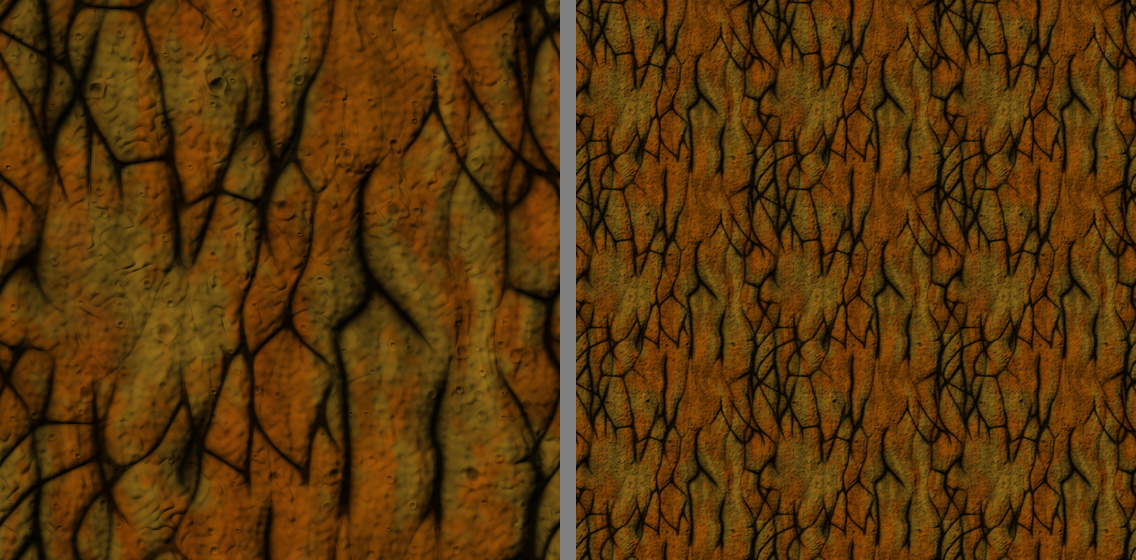
Left, the tile; right, the same tile 3 across and 3 down.
This texture is drawn by a Shadertoy shader. Its source:

```glsl
// Twisted, mossy roots: two bent layers of long, pointed Voronoi cells form rounded
// strands with fading crevices; fibres, crumbs and knots are added as height, then lit.
// Every lattice wraps at a whole number of cells, so the square tiles.

// Whole-number turn: hides the lattice axes yet still tiles; scales by five
const mat2 TURN = mat2(4, -3, 3, 4);

float hash(vec2 p) {
    vec3 q = fract(p.xyx * 0.1031);
    q += dot(q, q.yzx + 33.33);
    return fract((q.x + q.y) * q.z);
}

vec2 hash2(vec2 p) {
    return vec2(hash(p + 7.0), hash(p + 61.0));
}

// Smooth value noise that repeats after "cells" lattice steps
float noise(vec2 uv, vec2 cells, float seed) {
    vec2 p = uv * cells, i = floor(p), f = p - i;
    f = f * f * f * (f * (f * 6.0 - 15.0) + 10.0);
    vec2 a = mod(i, cells) + seed, b = mod(i + 1.0, cells) + seed;
    return mix(mix(hash(a), hash(vec2(b.x, a.y)), f.x),
               mix(hash(vec2(a.x, b.y)), hash(b), f.x), f.y);
}

// Leans the upright strands sideways
vec2 bend(vec2 uv, float seed) {
    float sway = 0.25 * (noise(uv, vec2(2), seed) - 0.5)
               + 0.09 * (noise(uv, vec2(4, 5), seed + 12.0) - 0.5)
               + 0.015 * (noise(TURN * uv, vec2(3), seed + 26.0) - 0.5);
    float slide = 0.10 * (noise(uv, vec2(4, 3), seed + 38.0) - 0.5);
    return uv + vec2(sway, slide);
}

// Cell point; odd rows shift by half a cell so that strands end in points
vec2 site(vec2 cell, vec2 grid, float seed) {
    cell = mod(cell, grid);
    return vec2(0.7, 0.7) * hash2(cell + seed) + vec2(0.5 * mod(cell.y, 2.0), 0.0);
}

// Softened distance to the nearest cell border, in canvas units
float borderDistance(vec2 uv, vec2 grid, float seed) {
    vec2 p = uv * grid, cell = floor(p), f = p - cell, nearest = vec2(0.0);
    float best = 9.0, sum = 0.0;
    for (int y = -1; y <= 1; y++)
    for (int x = -1; x <= 1; x++) {
        vec2 o = vec2(x, y);
        vec2 r = o + site(cell + o, grid, seed) - f;
        if (dot(r, r) < best) { best = dot(r, r); nearest = r; }
    }
    for (int y = -2; y <= 2; y++)
    for (int x = -2; x <= 2; x++) {
        vec2 o = vec2(x, y);
        vec2 r = o + site(cell + o, grid, seed) - f, gap = r - nearest;
        if (dot(gap, gap) > 1e-5) {
            vec2 n = normalize(gap);
            sum += exp(-150.0 * dot(0.5 * (r + nearest), n) / length(n * grid));
        }
    }
    return max(-log(sum + 1e-9) / 150.0, 0.0);
}

// Scattered, ragged hollows with raised rims
float knots(vec2 uv, float grid, float share, float seed) {
    vec2 p = uv * grid, id = mod(floor(p), grid) + seed;
    vec2 centre = 0.32 + 0.36 * hash2(id);
    float r = length(fract(p) - centre) / (0.07 + 0.09 * hash(id + 5.0));
    r *= 0.6 + 0.8 * noise(TURN * uv, vec2(13), 5.0);
    float rim = exp(-5.0 * (r - 1.2) * (r - 1.2));
    float depth = 0.4 + 0.6 * hash(id + 29.0);
    return step(hash(id + 17.0), share) * depth * (0.6 * rim - exp(-2.5 * r * r));
}

// x: surface height, y: clear of crevices, z: roundness of the strands
vec3 bark(vec2 uv) {
    vec2 q = bend(uv, 11.0);
    float d = borderDistance(q, vec2(7, 2), 3.0);
    float s = borderDistance(bend(uv, 131.0), vec2(10, 4), 41.0);
    float open = smoothstep(0.3, 0.65, noise(uv, vec2(6, 5), 71.0));
    float split = smoothstep(0.4, 0.7, noise(uv, vec2(6, 4), 83.0));
    float cover = mix(1.0, 1.0 - exp(-d / mix(0.004, 0.013, open)), 0.2 + 0.8 * open);
    cover *= mix(1.0, 1.0 - exp(-s / 0.007), 0.9 * split);
    float round = mix(1.0, 1.0 - exp(-d / 0.03), 0.4 + 0.6 * open);
    round *= mix(1.0, 1.0 - exp(-s / 0.02), 0.6 * split);

    float fibre = 0.6 * noise(q, vec2(56, 9), 97.0) + 0.4 * noise(q, vec2(90, 24), 33.0);
    vec2 curl = 0.025 * vec2(noise(uv, vec2(26), 13.0), noise(uv, vec2(26), 29.0));
    float crumb = 2.0 * noise(TURN * (uv + curl), vec2(10), 53.0) - 1.0;
    crumb = sqrt(crumb * crumb + 0.03);
    float rough = smoothstep(0.35, 0.7, noise(uv, vec2(6), 67.0));
    float height = 0.010 * cover + 0.018 * round
                 + 0.007 * fibre * (1.2 - 0.8 * rough)
                 + 0.0065 * crumb * (0.15 + rough)
                 + 0.0045 * noise(TURN * uv, vec2(19), 31.0)
                 + 0.008 * knots(uv, 9.0, 0.25, 2.0)
                 + 0.003 * knots(uv, 25.0, 0.25, 19.0);
    return vec3(height, cover, round);
}

void mainImage(out vec4 fragColor, in vec2 fragCoord) {
    vec2 uv = fragCoord / iResolution.xy;
    vec2 q = bend(uv, 11.0);

    // Relief lit from the upper left
    float e = 0.0025;
    vec3 here = bark(uv);
    vec2 slope = vec2(bark(uv + vec2(e, 0)).x, bark(uv + vec2(0, e)).x) - here.x;
    vec3 normal = normalize(vec3(-slope / e, 1.0));
    float light = max(dot(normal, normalize(vec3(-0.35, 0.45, 0.85))), 0.0);

    // Orange wood, olive moss and reddish streaks
    float moss = 0.4 * noise(uv, vec2(6), 43.0) + 0.35 * noise(q, vec2(24, 7), 59.0)
               + 0.25 * noise(TURN * uv, vec2(9), 73.0);
    vec3 color = mix(vec3(0.55, 0.29, 0.02), vec3(0.50, 0.365, 0.08),
                     smoothstep(0.36, 0.64, moss));
    float streak = smoothstep(0.55, 0.9, noise(q, vec2(28, 5), 89.0));
    color = mix(color, vec3(0.55, 0.24, 0.02), 0.5 * streak);

    // Crevice shadow, patchy stain, grain and pits
    float stain = 0.45 * noise(uv, vec2(10, 7), 101.0) + 0.55 * noise(q, vec2(36, 8), 7.0);
    float grain = 0.5 * noise(TURN * uv, vec2(7), 19.0)
                + 0.5 * noise(TURN * uv, vec2(17), 47.0);
    float pit = min(knots(uv, 9.0, 0.25, 2.0) + 0.7 * knots(uv, 25.0, 0.25, 19.0), 0.0);
    float shade = mix(0.12, 1.0, smoothstep(0.0, 0.85, here.y));
    shade *= mix(0.5, 1.05, here.z) * (0.15 + 1.05 * light);
    shade *= (0.6 + 0.8 * stain) * (0.62 + 0.76 * grain) * (1.0 + 0.6 * pit);
    color *= 1.35 * (1.0 - exp(-1.05 * shade));
    fragColor = vec4(color, 1.0);
}
```
